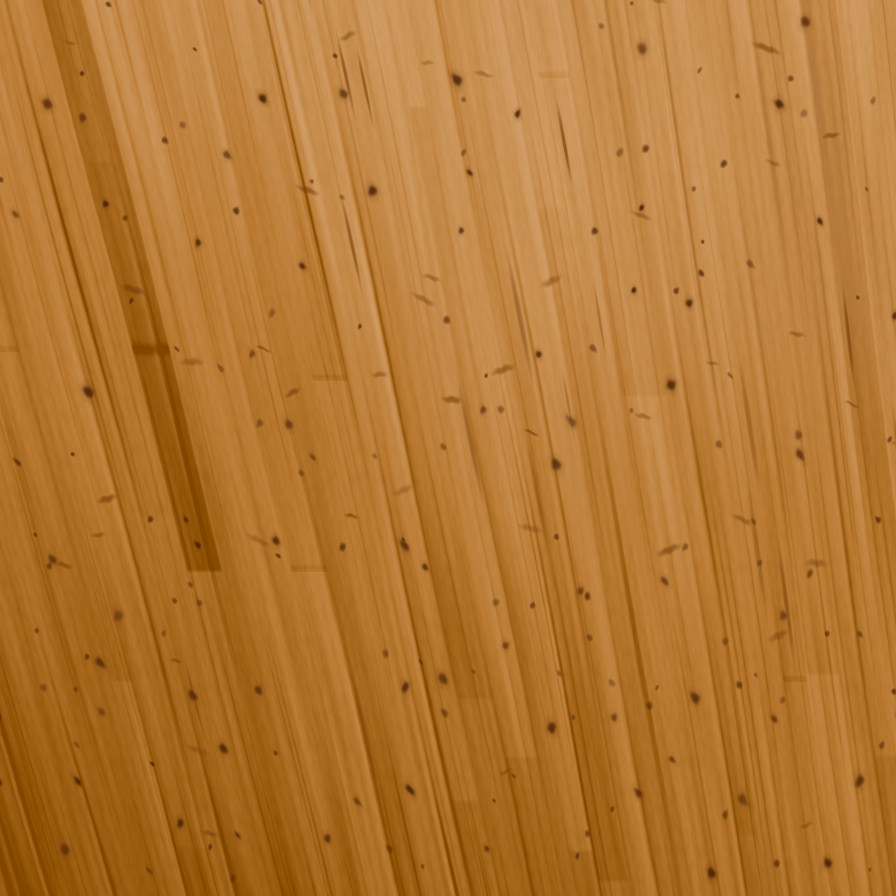
Reproduce this texture procedurally as a WebGL 2 fragment shader.

```glsl
#version 300 es
precision highp float;

uniform vec2 u_resolution;
out vec4 fragColor;

float hash(vec2 p) {
    vec3 q = fract(p.xyx * vec3(0.1031, 0.1030, 0.0973));
    q += dot(q, q.yzx + 33.33);
    return fract((q.x + q.y) * q.z);
}

vec2 hash2(vec2 p) {
    return vec2(hash(p + 17.3), hash(p + 91.7));
}

// Distance to the nearest jittered cell point
float cellular(vec2 p) {
    vec2 cell = floor(p);
    float nearest = 2.0;
    for (int y = -1; y <= 1; y++)
        for (int x = -1; x <= 1; x++) {
            vec2 id = cell + vec2(x, y);
            nearest = min(nearest, length(id + hash2(id) - p));
        }
    return nearest;
}

// Scattered soft ellipses of varied size and strength
float specks(vec2 p, vec2 cells, vec2 radius, float density, float seed) {
    vec2 cell = floor(p * cells);
    float mark = 0.0;
    for (int y = -1; y <= 1; y++)
        for (int x = -1; x <= 1; x++) {
            vec2 id = cell + vec2(x, y);
            vec2 d = p - (id + hash2(id + seed)) / cells;
            d.y += d.x * (hash(id + seed + 5.0) - 0.5);
            float size = mix(0.6, 1.2, hash(id + seed + 9.0));
            float shape = 1.0 - smoothstep(0.3, 1.25, length(d / (radius * size)));
            float present = step(hash(id + seed + 2.0), density);
            mark = max(mark, shape * present * mix(0.5, 1.0, hash(id + seed + 7.0)));
        }
    return mark;
}

float stripEdge(float i) {
    return i + 0.6 * hash(vec2(i, 3.0));
}

// Tone of one strip, cut into staggered lengths; x = tone, y = butt joint
vec2 stripTone(float i, float along) {
    float run = along * 0.9 + 9.0 * hash(vec2(i, 8.0));
    float j = floor(run), f = fract(run);
    float tone = mix(hash(vec2(i, j)), hash(vec2(i, j + 1.0)), smoothstep(0.995, 1.0, f));
    float joint = smoothstep(0.992, 0.996, f) * step(0.7, hash(vec2(i, j + 40.0)));
    return vec2(tone - 0.5, joint);
}

// Thin dark lines along the grain that fade in and out
float grainLines(vec2 grain, float count, float width) {
    float x = grain.x * count, i = floor(x);
    float centre = 0.3 + 0.4 * hash(vec2(i, 5.0));
    float fade = smoothstep(-0.2, 0.9, sin(grain.y * 6.0 + 6.3 * hash(vec2(i, 9.0))));
    return fade * hash(vec2(i, 14.0)) * exp(-pow((x - i - centre) / (width * count), 2.0));
}

float band(float x, float centre, float halfWidth) {
    return 1.0 - smoothstep(halfWidth - 0.0015, halfWidth + 0.0015, abs(x - centre));
}

void main() {
    vec2 uv = gl_FragCoord.xy / u_resolution;

    // Grain coordinates: lines fan out, steeper towards the right
    float t = 1.0 - uv.y;
    float u = (uv.x - 0.26 * t) / (1.0 - 0.15 * t);
    u += 0.0015 * sin(t * 8.0 + u * 25.0);
    vec2 grain = vec2(u, t);

    // Broad light: pale above centre, deep at the bottom and lower left
    float corner = t * (1.0 - uv.x);
    float shade = 0.13 + 0.52 * t + 0.28 * corner + 0.10 * pow(1.0 - uv.x, 3.0);
    shade -= 0.13 * exp(-dot(uv - vec2(0.62, 0.78), uv - vec2(0.62, 0.78)) * 9.0);
    shade += 0.04 * sin(uv.x * 9.0 + 2.0) * sin(uv.y * 6.0 + 1.0);

    // Laminated strips and their seams
    float q = u * 29.0, base = floor(q);
    for (float k = -1.0; k <= 1.0; k++) {
        float i = base + k, lo = q - stripEdge(i), hi = q - stripEdge(i + 1.0);
        float cover = smoothstep(-0.05, 0.05, lo) - smoothstep(-0.05, 0.05, hi);
        vec2 strip = stripTone(i, t);
        shade += cover * (0.19 * strip.x + 0.15 * strip.y);
        float strength = hash(vec2(i, 21.0)) * (0.55 + 0.45 * sin(t * 7.0 + i * 2.4));
        strength *= 0.8 + corner;
        shade += 0.50 * strength * exp(-pow(lo / 0.065, 2.0));
        shade += 0.26 * strength * exp(-max(lo, 0.0) * 4.5) * smoothstep(-0.05, 0.05, lo);
        shade -= 0.20 * strength * exp(-pow((lo + 0.16) / 0.09, 2.0));
    }

    // Two darker boards, the left one crossed by a node
    float leftBoard = band(u, 0.070, 0.022) * (1.0 - smoothstep(0.635, 0.640, t));
    float rightBoard = band(u, 0.912, 0.019) * (1.0 - smoothstep(0.5, 0.9, t));
    shade += 0.40 * leftBoard * (1.0 + exp(-pow((t - 0.39) / 0.006, 2.0)));
    shade += 0.30 * rightBoard;

    // Long streaks, dark lines and fine fibres
    shade += 0.26 * (cellular(vec2(u * 38.0, t * 1.6)) - 0.45);
    shade += 0.20 * (cellular(vec2(u * 105.0, t * 4.0 + 30.0)) - 0.45);
    shade += 0.34 * grainLines(grain, 43.0, 0.0017) + 0.22 * grainLines(grain + 3.0, 87.0, 0.0013);
    shade += 0.035 * sin(u * 330.0 + 3.0 * sin(u * 47.0 + t)) * sin(u * 83.0 + t * 3.0);
    shade += 0.10 * (cellular(vec2(u * 210.0, t * 60.0)) - 0.45);
    shade = clamp(shade, -0.06, 1.25);

    vec3 pale = vec3(0.805, 0.595, 0.370), honey = vec3(0.73, 0.48, 0.20);
    vec3 amber = vec3(0.58, 0.34, 0.04);
    vec3 colour = shade < 0.5 ? mix(pale, honey, shade * 2.0) : mix(honey, amber, shade * 2.0 - 1.0);

    // Greyer wood near the upper right
    float dull = smoothstep(0.4, 0.95, uv.x) * smoothstep(0.4, 0.95, uv.y);
    colour = mix(colour, vec3(0.68, 0.47, 0.26), dull * smoothstep(0.25, 0.55, shade) * 0.8);

    // Knots, pin marks, cross scars and fissures
    vec2 rough = grain + 0.0006 * sin(grain.yx * vec2(410.0, 530.0));
    float knots = specks(rough, vec2(12.0), vec2(0.0056, 0.0062), 0.40, 11.0);
    float pins = specks(rough, vec2(18.0), vec2(0.0042, 0.0045), 0.32, 53.0);
    float halo = specks(rough, vec2(12.0), vec2(0.009, 0.012), 0.40, 11.0);
    float scars = specks(rough, vec2(12.0), vec2(0.013, 0.0042), 0.22, 77.0);
    float fissures = specks(grain, vec2(13.0, 5.0), vec2(0.0032, 0.065), 0.24, 131.0);
    colour = mix(colour, vec3(0.46, 0.24, 0.03), max(0.30 * halo, 0.65 * max(scars, fissures)));
    colour = mix(colour, vec3(0.29, 0.13, 0.02), max(0.92 * knots, 0.75 * pins));

    fragColor = vec4(clamp(colour, 0.0, 1.0), 1.0);
}
```
